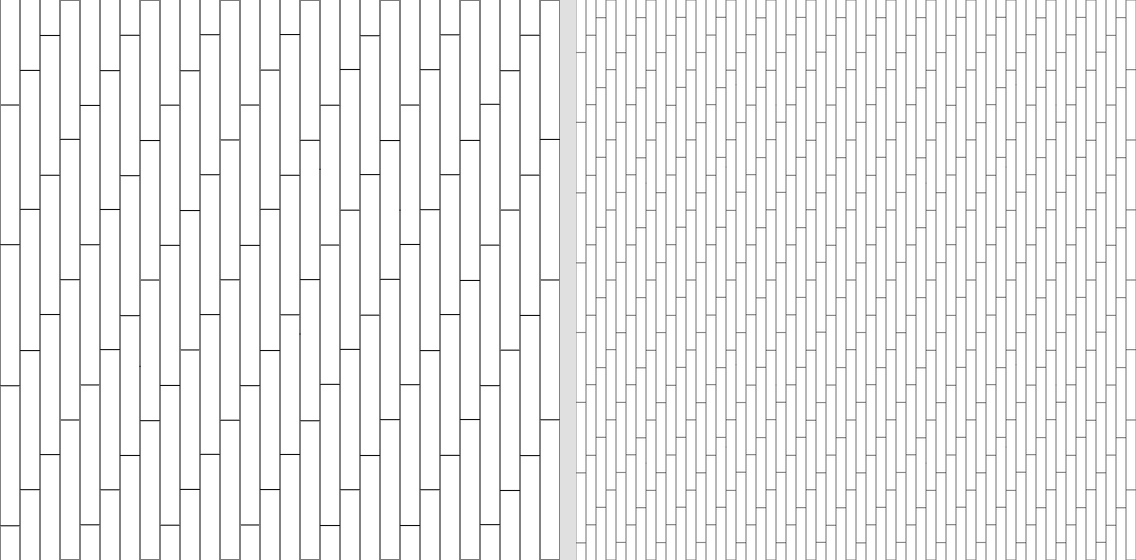
Left: one tile. Right: repeated 2 by 2.
Give the GLSL for this pattern, as a Shadertoy shader.

```glsl
// Tall white planks with thin dark outlines, each column stepped a quarter plank.
#define COLUMNS 28.0
#define ROWS 4.0
#define STEPS 4.0
#define SEAM_WIDTH 0.00185
#define JOINT_WIDTH 0.00195
#define JOINT_JITTER 0.0014
#define NICK_CHANCE 0.05
#define NICK_SIZE 0.0022
#define INK vec3(0.05)
#define PAPER vec3(1.0)

float hash(vec2 cell) {
    return fract(sin(dot(cell, vec2(12.99, 78.23))) * 4375.85);
}

// Share of a pixel-wide box covered by a line at the given distance.
float lineCoverage(float dist, float width, float pixel) {
    float upper = min(dist + 0.5 * pixel, 0.5 * width);
    float lower = max(dist - 0.5 * pixel, -0.5 * width);
    return max(upper - lower, 0.0) / pixel;
}

// Long seams between columns, thickened by a rare tiny nick.
float seams(vec2 uv, vec2 pixel) {
    float nearest = floor(uv.x * COLUMNS + 0.5);
    float dist = uv.x - nearest / COLUMNS;
    vec2 cell = vec2(mod(nearest, COLUMNS), floor(uv.y * ROWS));
    float nickY = (cell.y + 0.2 + 0.6 * hash(cell + 31.0)) / ROWS;
    float hasNick = step(hash(cell + 57.0), NICK_CHANCE);
    float nick = hasNick * lineCoverage(uv.y - nickY, NICK_SIZE, pixel.y);
    float width = SEAM_WIDTH + 0.4 * NICK_SIZE * nick;
    return lineCoverage(dist, width, pixel.x);
}

// Short end joints, one per plank, each slightly off its ideal height.
float joints(vec2 uv, vec2 pixel) {
    float column = floor(uv.x * COLUMNS);
    float shift = fract((column + 1.0) / STEPS);
    float row = floor(uv.y * ROWS - shift + 0.5);
    float wrappedRow = mod(row, ROWS);
    // Joints on the canvas border stay exact so both edges share them.
    float inside = step(0.01, wrappedRow + shift);
    float jitter = (hash(vec2(column, wrappedRow)) - 0.5) * 2.0 * JOINT_JITTER;
    float height = (row + shift) / ROWS + jitter * inside;
    return lineCoverage(uv.y - height, JOINT_WIDTH, pixel.y);
}

void mainImage(out vec4 fragColor, in vec2 fragCoord) {
    vec2 pixel = 1.0 / iResolution.xy;
    vec2 uv = fragCoord * pixel;
    float ink = max(seams(uv, pixel), joints(uv, pixel));
    fragColor = vec4(mix(PAPER, INK, ink), 1.0);
}
```
